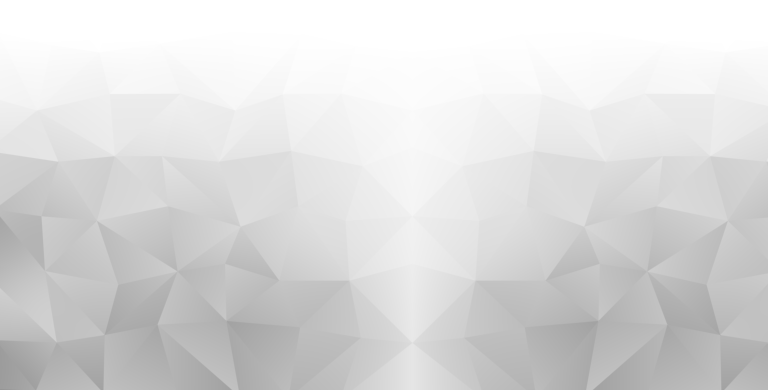
This background is drawn by a Shadertoy shader. Its source:

```glsl
const float AXIS = 0.537;                // mirror line, share of the width
const vec2 CELL = vec2(0.156, 0.149);    // mesh spacing, in canvas heights
const vec2 JITTER = vec2(0.19, 0.19);    // vertex shift, in cells
const float DEPTH = 0.29;                // darkest overall shade
const float FACET_CONTRAST = 0.26;       // tone steps between facets
const float FACET_SLOPE = 1.6;           // gradient inside a facet
const float FLATNESS = 0.5;              // 0 smooth backdrop, 1 flat facets
const vec2 PALE_SPOT = vec2(0.96, 0.24); // distance from axis, height
const vec2 DARK_SPOT = vec2(1.04, 0.39);
const vec2 DARK_CORNER = vec2(1.02, 0.02);

float hash(vec2 p) {
    return fract(sin(dot(p, vec2(127.1, 311.7))) * 4375.85);
}

float spot(vec2 p, vec2 centre, float radius) {
    vec2 q = (p - centre) / radius;
    return exp(-dot(q, q));
}

// Mesh vertex: a grid point moved by sines that change from row to row
vec2 meshVertex(vec2 id) {
    float shiftX = cos(1.26 * (id.x - 4.0) + 2.4 * (id.y - 1.0)) * min(id.x, 1.0);
    float shiftY = cos((0.2 + 0.8 * id.y) * (id.x - 1.5 * id.y + 1.5));
    return (id + JITTER * vec2(shiftX, -shiftY)) * CELL;
}

// Smooth darkness: grows downwards and away from the bright axis
float backdropShade(vec2 p) {
    float depth = 1.0 - p.y;
    float fall = smoothstep(0.03, 0.78, depth);
    float rate = mix(3.0, 9.0, smoothstep(0.6, 0.9, depth));
    float side = 1.0 - 0.85 * exp(-max(p.x, 0.0) * rate);
    float shade = DEPTH * fall * side;
    shade -= 0.11 * spot(p, PALE_SPOT, 0.11);
    shade += 0.08 * spot(p, DARK_SPOT, 0.10);
    shade += 0.08 * spot(p, DARK_CORNER, 0.14);
    return shade;
}

float edgeDistance(vec2 p, vec2 a, vec2 b) {
    vec2 e = b - a;
    vec2 q = p - a;
    return (e.x * q.y - e.y * q.x) / length(e);
}

// Adds one counter-clockwise triangle as (weighted shade, weight)
vec2 facet(vec2 p, vec2 a, vec2 b, vec2 c, vec2 seed, float soft) {
    float inside = min(edgeDistance(p, a, b),
                   min(edgeDistance(p, b, c), edgeDistance(p, c, a)));
    float weight = smoothstep(-soft, soft, inside);
    vec2 centre = (a + b + c) / 3.0;
    float angle = 6.2832 * hash(seed + 7.3);
    float slope = dot(p - centre, vec2(cos(angle), sin(angle)));
    float variation = FACET_CONTRAST * (hash(seed) - 0.5) + FACET_SLOPE * slope;
    variation *= smoothstep(-0.05, 0.45, centre.x);
    float shade = backdropShade(mix(p, centre, FLATNESS)) * (1.0 + variation);
    return vec2(shade, 1.0) * weight;
}

void mainImage(out vec4 fragColor, in vec2 fragCoord) {
    vec2 p = fragCoord / iResolution.y;
    p.x = abs(p.x - AXIS * iResolution.x / iResolution.y);
    float soft = 0.8 / iResolution.y;
    vec2 home = floor(p / CELL);
    vec2 sum = vec2(0.0);

    // Gather the triangles of the nearby cells
    for (int j = -1; j <= 1; j++) {
        for (int i = -1; i <= 1; i++) {
            vec2 id = home + vec2(i, j);
            if (id.x < 0.0) continue;
            vec2 a = meshVertex(id);
            vec2 b = meshVertex(id + vec2(1, 0));
            vec2 c = meshVertex(id + vec2(1, 1));
            vec2 d = meshVertex(id + vec2(0, 1));
            vec2 other = id + vec2(0.37, 0.61);
            // Either diagonal may split the cell
            if (hash(id + 2.7) < 0.5) {
                sum += facet(p, a, b, c, id, soft);
                sum += facet(p, a, c, d, other, soft);
            } else {
                sum += facet(p, a, b, d, id, soft);
                sum += facet(p, b, c, d, other, soft);
            }
        }
    }

    // Fade to pure white along the top
    float shade = sum.x / max(sum.y, 0.001);
    shade *= 1.0 - smoothstep(0.8, 0.98, p.y);
    fragColor = vec4(vec3(clamp(1.0 - shade, 0.0, 1.0)), 1.0);
}
```
